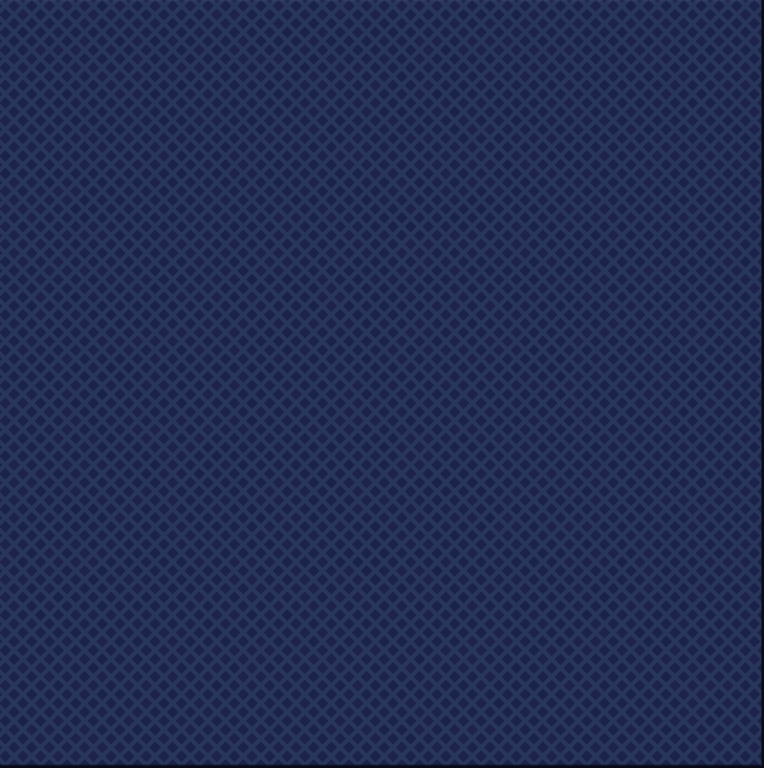
A Shadertoy shader for this pattern:

```glsl
// Navy diagonal lattice over small dark diamonds, with shaded right and bottom edges.

const vec2 REPEATS = vec2(43.35, 43.5);       // diamonds across and down
const vec2 DIAMOND_CENTER = vec2(0.376, 0.636);
const float DIAMOND_HALF = 0.335;            // half side, in diagonal periods
const float CORNER_RADIUS = 0.04;
const vec3 LINE_COLOR = vec3(0.160, 0.212, 0.362);
const vec3 DIAMOND_COLOR = vec3(0.110, 0.137, 0.290);
const vec3 EDGE_COLOR = vec3(0.030, 0.040, 0.090);

float hash(vec2 p) {
    return fract(sin(dot(p, vec2(127.1, 311.7))) * 43758.5453);
}

float roundedBox(vec2 p, float halfSide, float radius) {
    vec2 d = abs(p) - halfSide + radius;
    return length(max(d, 0.0)) + min(max(d.x, d.y), 0.0) - radius;
}

// Rotate the grid so both sets of diagonals have period one
vec2 diagonalGrid(vec2 uv, vec2 repeats, vec2 center) {
    vec2 p = (uv - center) * repeats;
    return vec2(p.x + p.y, p.x - p.y);
}

// Shade that fades out over a given width from an edge
float edgeShade(float distanceToEdge, float width) {
    return 1.0 - smoothstep(0.3 * width, width, distanceToEdge);
}

void mainImage(out vec4 fragColor, in vec2 fragCoord) {
    vec2 uv = fragCoord / iResolution.xy;
    float pixel = length(REPEATS / iResolution.xy);

    // Diamonds between crossing lines
    vec2 grid = diagonalGrid(uv, REPEATS, DIAMOND_CENTER);
    vec2 cell = floor(grid + 0.5);
    float d = roundedBox(grid - cell, DIAMOND_HALF, CORNER_RADIUS);
    float diamond = 1.0 - smoothstep(-0.6 * pixel, 0.6 * pixel, d);

    // Faint tint difference between diamonds
    float tint = hash(cell) - 0.5;
    vec3 diamondColor = DIAMOND_COLOR + tint * vec3(0.010, 0.004, 0.008);
    vec3 color = mix(LINE_COLOR, diamondColor, diamond);

    // Thin light top edge, dark right and bottom edges
    color += 0.025 * edgeShade(1.0 - uv.y, 0.003);
    float shade = max(edgeShade(1.0 - uv.x, 0.005), edgeShade(uv.y, 0.006));
    color = mix(color, EDGE_COLOR, shade);

    fragColor = vec4(color, 1.0);
}
```
